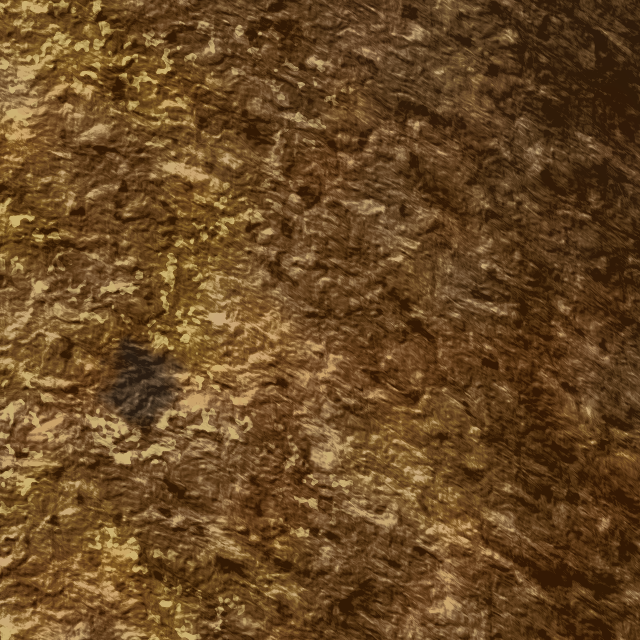
A three.js fragment shader for this texture:

```glsl
// Weathered brown rock: a sheared gradient-noise relief, lit from the upper left,
// is mapped to an earthy ramp, then varied with ochre and rust stains, dark pits,
// pale lichen flecks, one sunken hollow and two bright ledges.
varying vec2 vUv;

vec2 gradientAt(vec2 cell) {
  vec3 h = fract(vec3(cell.xyx) * vec3(0.1031, 0.1030, 0.0973));
  h += dot(h, h.yzx + 33.33);
  float angle = 6.2832 * fract((h.x + h.y) * h.z);
  return vec2(cos(angle), sin(angle));
}

float gradientNoise(vec2 p) {
  vec2 i = floor(p), f = fract(p);
  vec2 u = f * f * f * (f * (f * 6.0 - 15.0) + 10.0);
  vec2 e = vec2(1.0, 0.0);
  float bottom = mix(dot(gradientAt(i), f), dot(gradientAt(i + e), f - e), u.x);
  float top = mix(dot(gradientAt(i + e.yx), f - e.yx), dot(gradientAt(i + 1.0), f - 1.0), u.x);
  return mix(bottom, top, u.y);
}

vec2 warp(vec2 p) {
  return vec2(gradientNoise(p), gradientNoise(p + 41.7));
}

// Grain runs level at the left and slopes down towards the right
vec2 followGrain(vec2 p) {
  p.y += 0.36 * p.x * p.x;
  p += 0.012 * warp(p * 16.0);
  return p + 0.003 * warp(p * 70.0);
}

// Chunky lumps divided by creases; each octave is turned to break up streaks
float relief(vec2 p) {
  vec2 q = followGrain(p) * vec2(22.0, 31.0);
  float height = 0.0, weight = 1.0, turn = 0.35;
  for (int octave = 0; octave < 5; octave++) {
    float n = gradientNoise(q);
    height += weight * mix(n, 1.7 * abs(n) - 0.29, 0.6);
    q = mat2(cos(turn), sin(turn), -sin(turn), cos(turn)) * q * 1.75 + 17.3;
    turn = -turn;
    weight *= 0.62;
  }
  return height;
}

// Five tones from shadow to highlight
vec3 earthRamp(float tone, float ochre) {
  vec3 light = mix(vec3(0.53, 0.40, 0.26), vec3(0.51, 0.37, 0.16), ochre);
  float t = clamp(tone, 0.0, 1.1) * 4.0;
  vec3 c = mix(vec3(0.20, 0.10, 0.015), vec3(0.31, 0.19, 0.06), min(t, 1.0));
  c = mix(c, vec3(0.41, 0.27, 0.13), clamp(t - 1.0, 0.0, 1.0));
  c = mix(c, light, clamp(t - 2.0, 0.0, 1.0));
  return mix(c, vec3(0.71, 0.58, 0.39), clamp(t - 3.0, 0.0, 1.4));
}

// Signed height above an uneven line that drops between two x positions
float aboveLedge(vec2 p, float startX, float endX, float y, float drop) {
  return p.y - y + drop * smoothstep(startX, endX, p.x) - 0.02 * gradientNoise(p * 17.0);
}

// Pale lip just under the line, with a dark crease above it
float ledge(float height) {
  float lip = 1.0 - smoothstep(0.003, 0.013, abs(height + 0.006));
  float crease = 1.0 - smoothstep(0.004, 0.022, abs(height - 0.022));
  return 0.42 * lip - 0.2 * crease;
}

void main() {
  vec2 p = vUv;
  vec2 grain = followGrain(p);

  // Relief lighting
  vec2 toLight = 0.0025 * vec2(-0.55, 0.83);
  float slope = relief(p - toLight) - relief(p + toLight);
  float tone = 0.52 + 1.2 * slope + 0.42 * relief(p);

  // Broad stains, mottling and the shaded upper right
  float broad = gradientNoise(p * 4.0 + 7.0) + 0.7 * gradientNoise(p * 9.0 + 3.0);
  float mottle = gradientNoise(grain * vec2(15.0, 19.0) + 31.0);
  float shade = smoothstep(0.55, 1.0, 0.5 * p.x + 0.6 * p.y + 0.3 * broad);
  tone += 0.48 * broad + 0.35 * mottle - 0.24 * shade + 0.2 * (0.45 - p.x);
  float ochre = smoothstep(-0.15, 0.3, gradientNoise(p * 5.0 + 23.0) + 0.3 * (0.5 - p.x));
  float rust = smoothstep(0.0, 0.35, gradientNoise(p * 6.0 + 61.0) + 0.1 * p.x);

  // Ragged pits
  float pit = gradientNoise(grain * vec2(24.0, 29.0) + 5.0) + 0.25 * gradientNoise(p * 80.0);
  tone -= 0.45 * smoothstep(0.27, 0.48, pit);

  // Sunken hollow with a lichen rim below it
  vec2 fromHollow = (p - vec2(0.22, 0.40)) * vec2(1.0, 0.8);
  fromHollow += 0.03 * warp(p * 20.0) + 0.012 * warp(p * 60.0);
  float hollowRadius = length(fromHollow);
  float hollow = 1.0 - smoothstep(0.03, 0.07, hollowRadius);
  float rim = 1.0 - smoothstep(0.01, 0.035, abs(hollowRadius - 0.08));
  rim *= 1.0 - smoothstep(-0.05, 0.01, fromHollow.y);
  tone -= 0.34 * hollow;

  // Lichen flecks, thickest at the left
  float zone = smoothstep(0.05, 0.5, 0.4 - 0.7 * p.x + gradientNoise(p * 5.0 + 90.0));
  zone = max(zone, rim) * (1.0 - hollow);
  float fleck = gradientNoise(grain * vec2(36.0, 42.0)) + 0.7 * gradientNoise(p * 95.0);
  float lichen = max(zone, 0.25) * smoothstep(0.18, 0.34, fleck + 0.2 * rim);
  tone += 0.38 * lichen + 0.12 * rim;

  // Two ledges
  float right = aboveLedge(p, 0.70, 0.88, 0.185, 0.115);
  float left = aboveLedge(p, 0.28, 0.42, 0.20, 0.08);
  float rightSpan = smoothstep(0.64, 0.76, p.x);
  float leftSpan = smoothstep(0.24, 0.30, p.x) * (1.0 - smoothstep(0.38, 0.46, p.x));
  tone += rightSpan * ledge(right) + 0.7 * leftSpan * ledge(left);

  // Colour
  vec3 color = earthRamp(tone, ochre);
  color *= mix(vec3(1.0), vec3(1.05, 0.95, 0.84), 0.45 * rust);
  color *= mix(vec3(1.0), vec3(1.02, 1.03, 0.72), 0.5 * zone * ochre);
  color = mix(color, vec3(0.82, 0.75, 0.47), 0.45 * lichen * smoothstep(0.4, 0.95, tone));
  float grey = dot(color, vec3(0.4, 0.45, 0.15));
  color = mix(color, grey * vec3(1.12, 0.98, 0.82), 0.25 * shade + 0.6 * hollow);
  gl_FragColor = vec4(color, 1.0);
}
```
